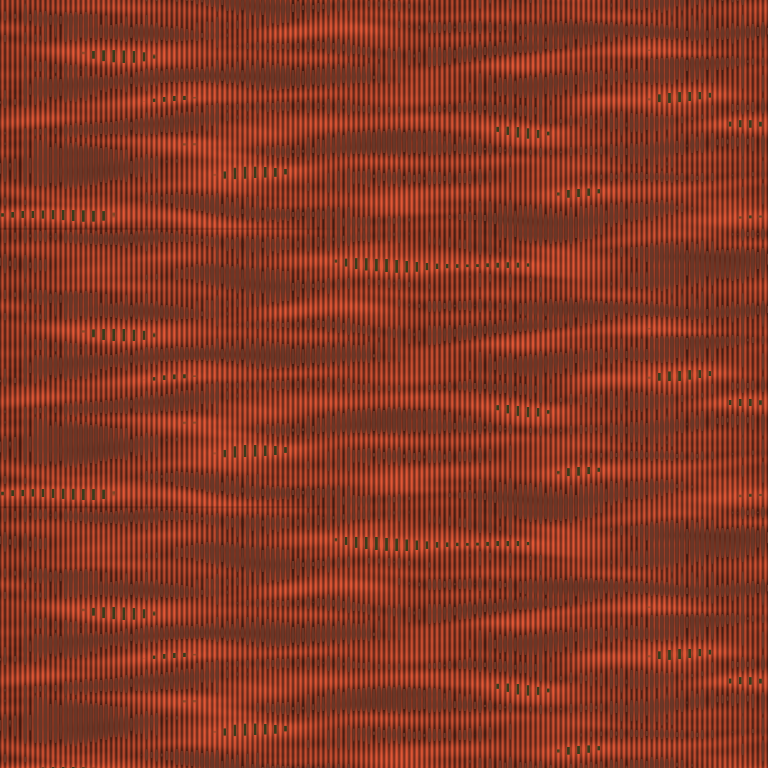
This pattern is drawn by a WebGL 2 fragment shader. Its source:

```glsl
#version 300 es
precision highp float;
// Rust-red ribbed cloth: fine vertical ribs lit by long, wavering bands.
// Rib wave and periodic gradient noise add up to one tone on a red ramp; the
// darkest grooves fill with staggered brown dashes, the brightest ribs fleck green.

uniform vec2 u_resolution;
out vec4 fragColor;

const float TAU = 6.2831853;
const float RIBS = 152.0;               // ribs across the canvas
const float TILE_HEIGHT = 0.3626;       // about 2.76 repeats down
const float SEAM_Y = 0.3395;            // height of one tile seam
const float SEAM_END = 0.47;            // seam fades out here
const vec2 BAND_CELLS = vec2(5.0, 12.0); // noise cells per canvas width, tile height
const float BAND_WARP = 0.4;            // waviness, in noise cells
const float BASE_TONE = 0.42;
const float RIB_TONE = 0.32;            // contrast of the ribs
const float BAND_TONE = 0.62;           // contrast of the bands
const float DASH_LEVEL = -0.13;         // brown dashes lie below this light
const float FLECK_LEVEL = 0.52;         // green flecks lie above this light
const float RIB_JITTER = 0.28;          // random stagger of dash ends
const float RIB_ALTERNATION = 0.16;     // stagger between odd and even ribs
const vec2 DASH_HALF_WIDTH = vec2(0.20, 0.33); // at the ends, at the darkest; in ribs
const float FLECK_HALF_WIDTH = 0.26;
const float END_SOFTNESS = 0.02;

const vec3 RED_DARK = vec3(0.25, 0.105, 0.065);
const vec3 RED_LIGHT = vec3(0.88, 0.34, 0.21);
const vec3 DASH_BROWN = vec3(0.41, 0.215, 0.155);
const vec3 FLECK_GREEN = vec3(0.22, 0.24, 0.11);

float hash(vec2 p) {
  vec3 q = fract(vec3(p.xyx) * 0.1031);
  q += dot(q, q.yzx + 33.33);
  return fract((q.x + q.y) * q.z);
}

// Dot of a random unit gradient with the offset from its lattice corner.
float cornerSlope(vec2 cell, vec2 offset, float periodY) {
  float angle = TAU * hash(vec2(cell.x, mod(cell.y, periodY)) + 17.0);
  return dot(vec2(cos(angle), sin(angle)), offset);
}

// Gradient noise that repeats every periodY cells vertically.
float gradientNoise(vec2 p, float periodY) {
  vec2 cell = floor(p);
  vec2 f = p - cell;
  vec2 s = f * f * f * (f * (f * 6.0 - 15.0) + 10.0);
  vec2 e = vec2(1.0, 0.0);
  float low = mix(cornerSlope(cell, f, periodY),
                  cornerSlope(cell + e.xy, f - e.xy, periodY), s.x);
  float high = mix(cornerSlope(cell + e.yx, f - e.yx, periodY),
                   cornerSlope(cell + e.xx, f - e.xx, periodY), s.x);
  return mix(low, high, s.y);
}

// Wavering horizontal bands, roughly -0.7 to 0.7.
float bandLight(float x, float tileY) {
  vec2 p = vec2(x, tileY) * BAND_CELLS;
  float periodY = BAND_CELLS.y;
  float halfPeriod = periodY * 0.5;
  p.y += BAND_WARP * gradientNoise(p * vec2(1.2, 0.5) + vec2(40.0, 0.0), halfPeriod);
  return 1.1 * gradientNoise(p, periodY)
       + 0.35 * gradientNoise(p * 2.0 + vec2(80.0, 0.0), periodY * 2.0);
}

// Soft-edged vertical bar around a rib position.
float bar(float distanceFromAxis, float halfWidth, float blur) {
  return 1.0 - smoothstep(halfWidth - blur, halfWidth + blur, abs(distanceFromAxis));
}

void main() {
  vec2 uv = gl_FragCoord.xy / u_resolution;
  float tileY = fract((uv.y - SEAM_Y) / TILE_HEIGHT);
  float ribX = uv.x * RIBS;
  float blur = clamp(0.5 * RIBS / u_resolution.x, 0.03, 0.13);

  // Rounded ribs under banded light; crests at half-integer rib positions
  float light = bandLight(uv.x, tileY);
  float tone = BASE_TONE - RIB_TONE * cos(TAU * ribX) + BAND_TONE * light;
  vec3 color = mix(RED_DARK, RED_LIGHT, clamp(tone, 0.0, 1.0));

  // Brown dashes in the dark grooves, with ends stepped from groove to groove
  float groove = round(ribX);
  float grooveLight = bandLight(groove / RIBS, tileY);
  float level = DASH_LEVEL + RIB_JITTER * (hash(vec2(groove, 5.0)) - 0.5)
              + RIB_ALTERNATION * (mod(groove, 2.0) - 0.5);
  float dashed = 1.0 - smoothstep(level - END_SOFTNESS, level + END_SOFTNESS, grooveLight);
  float depth = smoothstep(0.0, 0.3, level - grooveLight);
  float halfWidth = mix(DASH_HALF_WIDTH.x, DASH_HALF_WIDTH.y, depth);
  color = mix(color, DASH_BROWN, dashed * bar(ribX - groove, halfWidth, blur));

  // Green flecks on every second crest, where the light peaks
  float crest = 2.0 * floor(ribX * 0.5) + 0.5;
  float crestLight = bandLight(crest / RIBS, tileY);
  float flecked = smoothstep(FLECK_LEVEL - END_SOFTNESS, FLECK_LEVEL + END_SOFTNESS, crestLight);
  color = mix(color, FLECK_GREEN, flecked * bar(ribX - crest, FLECK_HALF_WIDTH, blur));

  // Faint seam between tiles, on the left only
  float seamDistance = min(tileY, 1.0 - tileY) * TILE_HEIGHT;
  float seam = 1.0 - smoothstep(0.0005, 0.0022, seamDistance);
  color *= 1.0 - 0.14 * seam * (1.0 - smoothstep(SEAM_END - 0.12, SEAM_END, uv.x));

  fragColor = vec4(color, 1.0);
}
```
